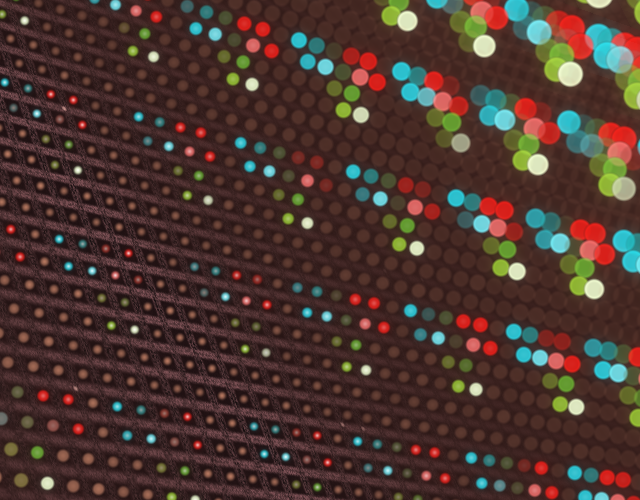
Give the GLSL for this pattern, as a Shadertoy shader.

```glsl
// A tilted wall of small lamps seen through a shallow depth of field.
// A projective map lays out a lattice of wells and lamps; a periodic rule lights
// clusters of cyan, red and green, and each lamp spreads into a disc off focus.

#define GLYPH_COLS 5.7
#define GLYPH_ROWS 6.0
#define LAMP_RADIUS 0.0080
#define BLUR 0.0255
#define FOCUS -0.10
#define FADE 2.7
#define PEACH vec3(0.80, 0.53, 0.42)
#define CYAN vec3(0.10, 0.86, 0.93)
#define RED vec3(0.97, 0.08, 0.06)
#define LIME vec3(0.62, 0.84, 0.18)
#define RIDGE vec3(0.315, 0.205, 0.215)
#define HAZE vec3(0.205, 0.110, 0.095)

// Columns: step along a row, step down a column, lattice origin.
const mat3 WALL = mat3(0.04853, 0.01385, 0.00875,
                       0.01808, 0.05133, -0.0055,
                       0.11830, 0.47830, 1.0);

float hash(vec2 p) {
    vec3 q = fract(vec3(p.xyx) * 0.1031);
    q += dot(q, q.yzx + 33.33);
    return fract((q.x + q.y) * q.z);
}

float noise(vec2 p) {
    vec2 i = floor(p), f = fract(p);
    f = f * f * (3.0 - 2.0 * f);
    return mix(mix(hash(i), hash(i + vec2(1, 0)), f.x),
               mix(hash(i + vec2(0, 1)), hash(i + vec2(1, 1)), f.x), f.y);
}

// Signed distance from the sharp plane, measured across the canvas.
float depthAt(vec2 p) { return dot(p, vec2(0.805, -0.593)) - FOCUS; }

// Whole columns since the latest cluster start; starts are unevenly rounded.
float columnInGlyph(float x, float offset) {
    float k = ceil((x + 1.0 - offset) / GLYPH_COLS) - 1.0;
    return x - floor(GLYPH_COLS * k + offset);
}

// Lamp light: rgb colour, a = strength (zero when unlit).
vec4 lampLight(vec2 id) {
    float row = id.y - GLYPH_ROWS * floor((id.y + 0.5) / GLYPH_ROWS);
    float col = columnInGlyph(id.x, 0.3);
    float redCol = columnInGlyph(id.x, 2.95);
    float vary = hash(id + 71.0);
    vec4 light = vec4(0);
    if (row < 1.5) {
        if (col < 0.5) light = vec4(CYAN, 0.95);
        else if (col < 1.5) light = row < 0.5 ? vec4(CYAN * vec3(0.5, 0.85, 0.8), 0.65)
                                              : vec4(mix(CYAN, vec3(1), 0.35), 1.0);
        else if (redCol < 0.5) light = vec4(mix(RED, vec3(1.0, 0.7, 0.7), row * 0.55), 0.95);
        else if (redCol < 1.5) light = vec4(RED, 0.95);
        else if (col < 2.5) light = vec4(0.30, 0.55, 0.25, 0.45);
    } else if (row < 3.5) {
        if (col > 0.5 && col < 1.5) light = vec4(LIME, row < 2.5 ? 0.45 : 0.9);
        else if (col > 1.5 && col < 2.5)
            light = row < 2.5 ? vec4(0.42, 0.80, 0.18, 0.8) : vec4(0.95, 1.0, 0.82, 1.0);
    }
    light.a *= mix(0.35, 1.0, smoothstep(0.02, 0.30, vary));
    return light;
}

// Dark wells between slanted ridges, with grain and a few bright dust specks.
vec3 wallSurface(vec2 cell, float depth) {
    float nearness = exp(-3.2 * max(depth, 0.0)) * exp(-1.2 * max(-depth, 0.0));
    float soft = 0.07 + 0.4 * abs(depth);
    vec2 f = fract(cell + 0.5) - 0.5;
    vec2 inset = abs(f) - vec2(0.33, 0.34);
    float well = 1.0 - smoothstep(-soft, soft, max(inset.x, inset.y));
    float rowGap = 1.0 - smoothstep(0.02, 0.05 + soft, abs(abs(f.y) - 0.42));
    float seam = 1.0 - smoothstep(0.01, 0.02 + soft, abs(abs(f.x) - 0.44));
    float grain = noise(cell * vec2(22.0, 17.0)) - 0.5;
    vec3 ridge = RIDGE * (1.0 + 0.28 * rowGap - 0.35 * seam + 0.9 * grain * nearness);
    vec3 surface = mix(ridge, vec3(0.105, 0.055, 0.060), well * 0.92);
    surface = mix(HAZE, surface, nearness);

    vec2 corner = floor(cell);
    vec2 spot = cell - corner - 0.5 + 0.2 * (vec2(hash(corner), hash(corner + 9.0)) - 0.5);
    float dust = step(0.975, hash(corner + 31.0)) * (1.0 - smoothstep(0.02, 0.13, length(spot)));
    return surface + dust * nearness * nearness * vec3(0.75, 0.60, 0.55);
}

void mainImage(out vec4 fragColor, in vec2 fragCoord) {
    float pixel = 1.0 / iResolution.y;
    vec2 p = vec2(fragCoord.x, iResolution.y - fragCoord.y) * pixel;
    vec3 q = inverse(WALL) * vec3(p, 1.0);
    vec2 cell = q.xy / q.z;
    vec3 color = wallSurface(cell, depthAt(p));

    // Gather every lamp whose disc may reach this point.
    for (int j = -1; j <= 1; j++)
    for (int i = -2; i <= 2; i++) {
        vec2 id = floor(cell + 0.5) + vec2(i, j);
        vec3 h = WALL * vec3(id, 1.0);
        vec2 center = h.xy / h.z;
        float depth = depthAt(center);
        float radius = length(vec2(LAMP_RADIUS, BLUR * depth));
        float d = length(p - center);
        float edge = 0.0016 + pixel;
        float disc = 1.0 - smoothstep(radius - edge, radius + edge, d);
        float focus = exp(-9.0 * depth * depth);
        vec4 light = lampLight(id);

        // Unlit lamp, fading into the far haze.
        float bare = 0.85 * exp(-FADE * max(depth, 0.0)) * (0.75 + 0.25 * hash(id));
        float core = exp(-2.2 * d * d / (radius * radius));
        float body = disc * mix(0.9, 0.45 + 0.6 * core, focus);
        color = mix(color, PEACH, body * bare * (1.0 - light.a));

        // Lit lamp: hot core in focus, rimmed disc out of focus.
        float rim = 0.9 + 0.1 * smoothstep(0.6, 0.95, d / radius);
        vec3 glow = mix(light.rgb, vec3(1), 0.75 * focus * core * core);
        float halo = 0.16 * exp(-0.7 * d * d / (radius * radius));
        float amount = light.a * max(disc * mix(rim, 0.7 + 0.3 * core, focus), halo);
        color = 1.0 - (1.0 - color * (1.0 - 0.6 * disc * light.a)) * (1.0 - glow * amount);
    }
    fragColor = vec4(clamp(color, 0.0, 1.0), 1.0);
}
```
